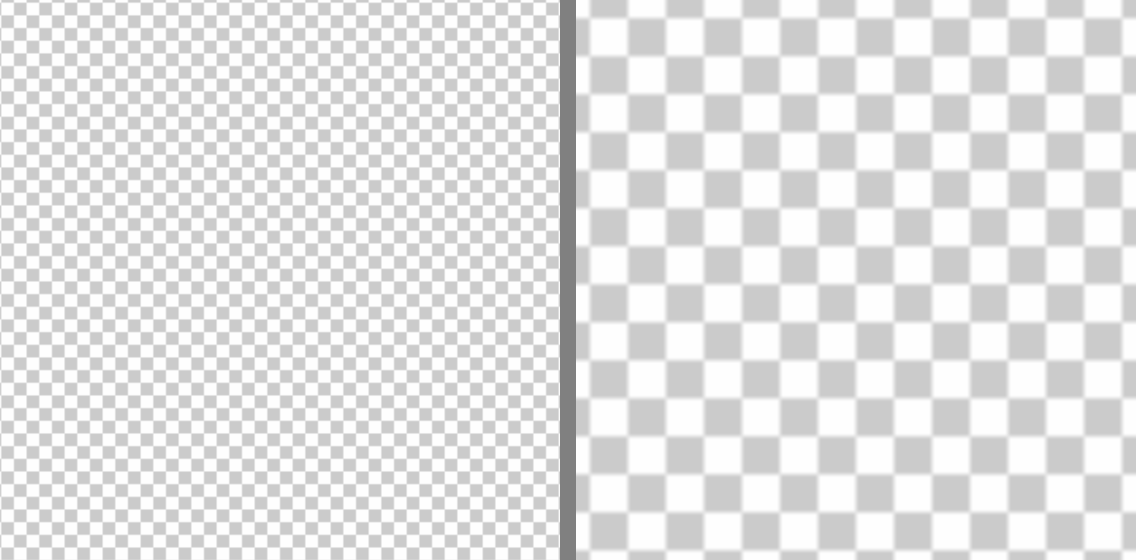
Left, the full canvas; right, a detail of the centre.
Write a three.js fragment shader that draws this pattern.

```glsl
#define CELLS 44.2
#define ORIGIN vec2(0.5, -0.0003)
#define EDGE_SOFTNESS 0.1
#define WHITE vec3(0.998)
#define GRAY vec3(0.796)

varying vec2 vUv;

// Signed distance to the nearest cell border, positive in even cells
vec2 borderDistance(vec2 p) {
  return abs(mod(p - 0.5, 2.0) - 1.0) - 0.5;
}

// Square wave per axis, from -1 to 1 with softened steps
vec2 softSquareWave(vec2 p) {
  return 2.0 * smoothstep(-EDGE_SOFTNESS, EDGE_SOFTNESS, borderDistance(p)) - 1.0;
}

void main() {
  vec2 wave = softSquareWave((vUv - ORIGIN) * CELLS);

  // Equal signs on both axes make a gray square
  float checker = 0.5 + 0.5 * wave.x * wave.y;
  gl_FragColor = vec4(mix(WHITE, GRAY, checker), 1.0);
}
```
